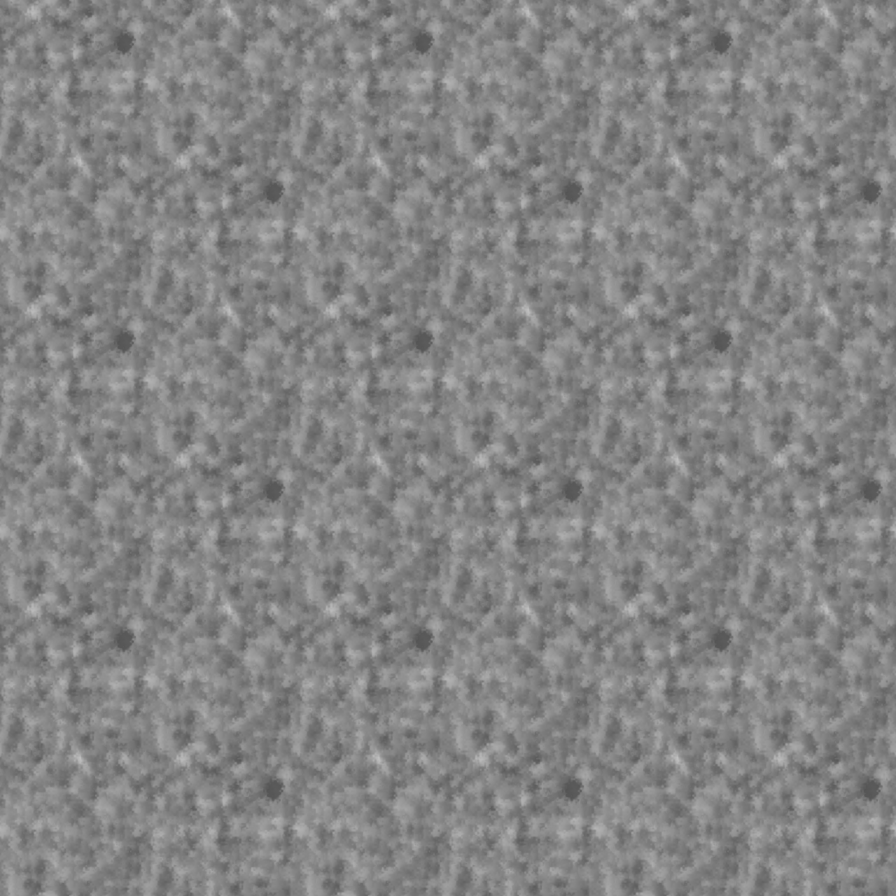
A Shadertoy shader for this texture:

```glsl
const float REPEATS = 3.0;
const float BASE_GREY = 0.509;

float hash(vec2 p, float seed) {
    vec3 q = fract(vec3(p.xyx + seed * 7.31) * vec3(0.1031, 0.1030, 0.0973));
    q += dot(q, q.yzx + 33.33);
    return fract((q.x + q.y) * q.z);
}

// Half-drop lattice: every half period up shifts half a period across.
// Fold divides the period across into equal parts.
vec2 wrapId(vec2 id, vec2 cells, float fold) {
    float row = floor(id.y / (0.5 * cells.y));
    return mod(id - 0.5 * row * cells, cells / vec2(fold, 2.0));
}

// Offset from the nearest lattice copy of a centre.
vec2 latticeOffset(vec2 p, vec2 centre) {
    vec2 d = p - centre;
    d -= 0.5 * round(2.0 * d.y);
    d.x -= round(d.x);
    return d;
}

// Value noise; cells per period are even and divisible by the fold.
float noise(vec2 p, vec2 cells, float fold, float seed) {
    vec2 g = p * cells;
    vec2 id = floor(g);
    vec2 f = g - id;
    f = f * f * (3.0 - 2.0 * f);
    float a = hash(wrapId(id, cells, fold), seed);
    float b = hash(wrapId(id + vec2(1, 0), cells, fold), seed);
    float c = hash(wrapId(id + vec2(0, 1), cells, fold), seed);
    float d = hash(wrapId(id + vec2(1, 1), cells, fold), seed);
    return mix(mix(a, b, f.x), mix(c, d, f.x), f.y) - 0.5;
}

// Soft leaning blot.
float fleck(vec2 p, vec2 centre, vec2 size, float lean) {
    vec2 d = latticeOffset(p, centre);
    d.x -= lean * d.y;
    d /= size;
    return exp(-dot(d, d));
}

// Flecks scattered through a horizontal band of the period.
float scatter(vec2 p, int count, float bottom, float height, vec2 size, float seed) {
    float sum = 0.0;
    for (int i = 0; i < count; i++) {
        vec2 key = vec2(i, 3);
        float x = (float(i) + hash(key, seed)) / float(count);
        float y = bottom + height * hash(key, seed + 1.0);
        float strength = mix(0.5, 1.0, hash(key, seed + 2.0));
        sum += strength * fleck(p, vec2(x, y), size, hash(key, seed + 3.0) - 0.5);
    }
    return sum;
}

float segment(vec2 p, vec2 end) {
    return length(p - end * clamp(dot(p, end) / dot(end, end), 0.0, 1.0));
}

// Mottled stone with faint upright streaks.
float mottle(vec2 p) {
    float m = 0.06 * noise(p, vec2(12), 1.0, 1.0);
    m += 0.36 * noise(p, vec2(24), 3.0, 2.0);
    m += 0.36 * noise(p, vec2(28), 1.0, 7.0);
    m += 0.36 * noise(p, vec2(48), 1.0, 3.0);
    m += 0.20 * noise(p, vec2(54, 10), 3.0, 4.0);
    return m;
}

// Dark round pit with a thin tail to its left.
float pit(vec2 p, vec2 centre) {
    vec2 d = latticeOffset(p, centre);
    float body = 1.0 - smoothstep(0.022, 0.046, length(d * vec2(1.1, 0.9)));
    float tail = 1.0 - smoothstep(0.003, 0.018, segment(d, vec2(-0.085, -0.034)));
    return max(body, 0.45 * tail);
}

// Row of three bright chips, the outer two with a dark crack above.
float chipRow(vec2 p) {
    float sum = 0.0;
    for (int i = 0; i < 3; i++) {
        float n = float(i);
        vec2 centre = vec2(0.27 + 0.126 * n + 0.021 * n * n, -0.545);
        sum += 0.19 * fleck(p, centre, vec2(0.020, 0.038), 0.4 * (n - 1.0));
        sum -= 0.13 * abs(n - 1.0) * fleck(p, centre + vec2(0.022, 0.074), vec2(0.016, 0.030), 0.5);
    }
    return sum;
}

void mainImage(out vec4 fragColor, in vec2 fragCoord) {
    vec2 p = fragCoord / iResolution.xy * REPEATS;

    // Fine grit roughens every edge
    vec2 grit = vec2(noise(p, vec2(128), 1.0, 5.0), noise(p, vec2(128), 1.0, 6.0));
    vec2 q = p + 0.014 * grit;

    float grey = BASE_GREY + 0.37 * mottle(q) + 0.035 * grit.x;
    grey += chipRow(q);
    grey += 0.15 * scatter(q, 7, -0.33, 0.19, vec2(0.016, 0.022), 11.0);
    grey -= 0.09 * scatter(q, 7, -0.60, 0.32, vec2(0.016, 0.020), 23.0);
    grey = mix(grey, 0.32, 0.88 * pit(q, vec2(0.417, -0.143)));

    fragColor = vec4(vec3(clamp(grey, 0.0, 1.0)), 1.0);
}
```
